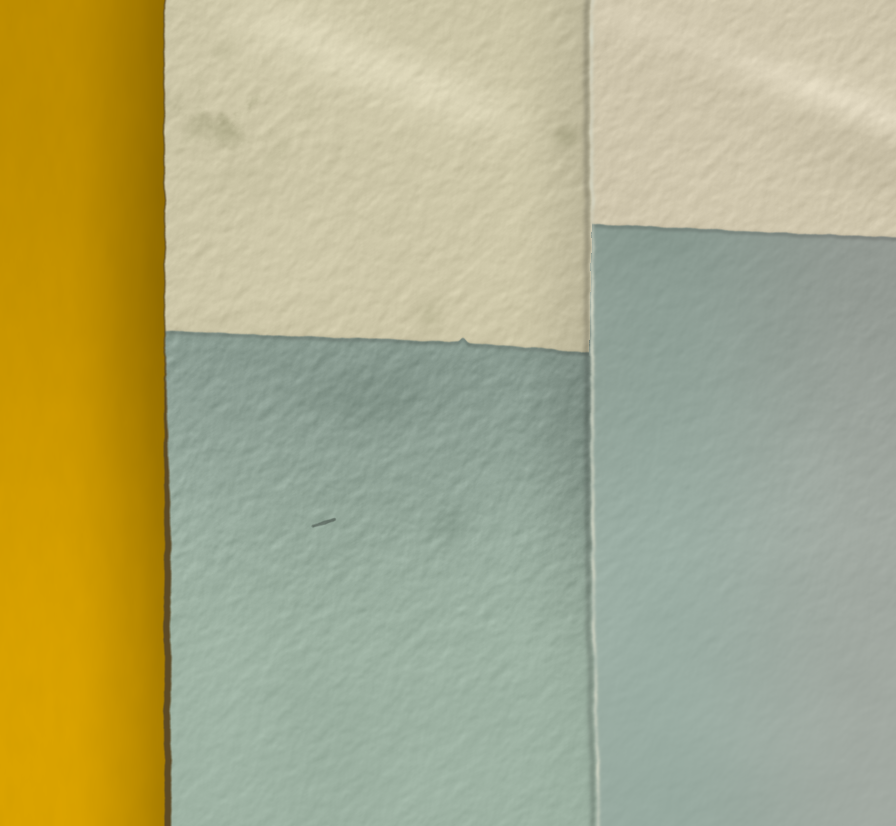
This texture is drawn by a Shadertoy shader. Its source:

```glsl
// Painted wall: an ochre strip beside two plaster panels, cream above grey-green.

float hash(vec2 p) {
    vec3 q = fract(vec3(p.xyx) * 0.1031);
    q += dot(q, q.yzx + 33.33);
    return fract((q.x + q.y) * q.z);
}

float noise(vec2 p) {
    vec2 i = floor(p), f = fract(p);
    f = f * f * (3.0 - 2.0 * f);
    return mix(mix(hash(i), hash(i + vec2(1, 0)), f.x),
               mix(hash(i + vec2(0, 1)), hash(i + vec2(1, 1)), f.x), f.y);
}

// Layered noise, centred on zero
float fbm(vec2 p) {
    float sum = 0.0, amp = 0.5;
    for (int i = 0; i < 5; i++) {
        sum += amp * (noise(p) - 0.5);
        p = mat2(1.6, 1.2, -1.2, 1.6) * p + 7.3;
        amp *= 0.5;
    }
    return sum;
}

float segment(vec2 p, vec2 a, vec2 b) {
    vec2 d = b - a;
    return length(p - a - d * clamp(dot(p - a, d) / dot(d, d), 0.0, 1.0));
}

// Soft round spot
float blob(vec2 p, vec2 centre, vec2 size) {
    vec2 d = (p - centre) / size;
    return exp(-dot(d, d));
}

// Plaster relief lit from the upper left
float relief(vec2 p) {
    vec2 q = vec2(p.x + p.y, p.y - p.x) * vec2(45.0, 75.0);
    return fbm(q) - fbm(q + vec2(0.1, 0.5));
}

vec3 ochre(vec2 p) {
    vec3 c = mix(vec3(0.85, 0.635, 0.0), vec3(0.745, 0.555, 0.0), smoothstep(0.1, 0.95, p.y));
    c *= 1.0 - 0.17 * smoothstep(0.07, 0.19, p.x) - 0.05 * smoothstep(0.15, 0.185, p.x);
    c *= 1.0 - 0.06 * blob(p, vec2(0.17, 0.62), vec2(0.06, 0.25));
    return c * (1.0 + 0.03 * fbm(p * vec2(90.0, 30.0)));
}

vec3 cream(vec2 p, float right) {
    vec3 c = mix(vec3(0.80, 0.775, 0.655), vec3(0.81, 0.775, 0.675), right);
    // Slanted bands of light with a faint shade below
    float slant = p.y + 0.41 * p.x;
    float leftBand = slant - 1.09;
    float rightBand = slant - 1.265;
    float lit = exp(-pow(leftBand / 0.035, 2.0)) * smoothstep(0.2, 0.34, p.x)
              * (1.0 - smoothstep(0.5, 0.64, p.x)) * (1.0 - right);
    lit += exp(-pow(rightBand / 0.022, 2.0)) * mix(0.45, 1.2, smoothstep(0.76, 0.96, p.x)) * right;
    c += lit * vec3(0.055, 0.055, 0.06);
    c -= 0.035 * right * exp(-pow((rightBand + 0.06) / 0.04, 2.0)) * smoothstep(0.75, 1.0, p.x);
    // Shade beside the panel edge, and stains
    c *= 1.0 - 0.07 * smoothstep(0.57, 0.66, p.x) * (1.0 - right);
    float stain = blob(p, vec2(0.27, 0.87), vec2(0.07, 0.06)) * smoothstep(-0.08, 0.25, fbm(p * 32.0));
    stain += 0.6 * blob(p, vec2(0.631, 0.835), vec2(0.014, 0.012));
    stain += 0.4 * blob(p, vec2(0.48, 0.618), vec2(0.014, 0.018));
    c -= stain * vec3(0.13, 0.12, 0.13);
    return c + 0.035 * fbm(p * 9.0) + 0.10 * relief(p);
}

vec3 green(vec2 p, float right) {
    vec3 left = mix(vec3(0.615, 0.695, 0.635), vec3(0.535, 0.605, 0.565), smoothstep(0.2, 0.6, p.y));
    left *= 1.0 - 0.10 * smoothstep(0.57, 0.66, p.x) * smoothstep(0.0, 0.5, p.y);
    left += 0.02 * blob(p, vec2(0.19, 0.42), vec2(0.05, 0.15));
    left -= 0.05 * blob(p, vec2(0.501, 0.364), vec2(0.018, 0.02));
    left -= 0.04 * blob(p, vec2(0.42, 0.52), vec2(0.07, 0.035));
    vec3 far = mix(vec3(0.60, 0.675, 0.635), vec3(0.635, 0.665, 0.635), smoothstep(0.72, 1.0, p.x));
    far *= 1.0 - 0.10 * smoothstep(0.3, 0.72, p.y);
    vec3 c = mix(left, far, right);
    float rough = mix(0.13, 0.05, right) * mix(0.55, 1.0, smoothstep(0.1, 0.4, p.y));
    return c + 0.045 * fbm(p * 8.0 + 3.0) + rough * relief(p + 2.0);
}

void mainImage(out vec4 fragColor, in vec2 fragCoord) {
    vec2 p = fragCoord / iResolution.xy;
    float aa = 1.2 / iResolution.y;
    float wobble = 0.004 * fbm(vec2(p.y * 50.0, 2.0));

    // Panel edges and the paint line, which steps up on the right
    float low = 1.0 - smoothstep(0.0, 0.55, p.y);
    float ochreEdge = 0.183 + wobble;
    float seam = 0.659 + 0.006 * low * low + wobble;
    float right = smoothstep(-aa, aa, p.x - seam);
    float lineLeft = 0.599 - 0.040 * (p.x - 0.186) - 0.047 * max(p.x - 0.51, 0.0);
    float lineRight = 0.729 - 0.050 * (p.x - 0.66);
    float paintLine = mix(lineLeft, lineRight, right) + 0.003 * fbm(vec2(p.x * 70.0, 5.0));
    paintLine += 0.005 * blob(p, vec2(0.517, 0.587), vec2(0.004, 0.03));
    float above = p.y - paintLine;
    vec3 c = mix(green(p, right), cream(p, right), smoothstep(-aa, aa, above));
    c *= 1.0 - 0.13 * exp(-pow((above + 0.002) / 0.003, 2.0));

    // Short scratch
    float scratch = segment(p, vec2(0.350, 0.363), vec2(0.373, 0.371)) + 0.002 * fbm(p * 130.0);
    c *= 1.0 - 0.32 * (1.0 - smoothstep(0.0005, 0.003, scratch));

    // Seam: dark on the left, chipped pale rim on the right
    float chips = 0.55 + 0.9 * fbm(vec2(p.y * 45.0, 9.0));
    c *= 1.0 - 0.16 * exp(-pow((p.x - seam + 0.004) / 0.004, 2.0));
    c = mix(c, vec3(0.83, 0.84, 0.77), clamp(chips, 0.0, 1.0) * exp(-pow((p.x - seam - 0.002) / 0.0025, 2.0)));

    // Brown gap that widens downward beside the ochre strip
    float gap = 0.001 + 0.006 * (1.0 - smoothstep(0.3, 0.62, p.y));
    c = mix(vec3(0.36, 0.29, 0.15), c, smoothstep(-aa, aa * 1.5, p.x - ochreEdge - gap));
    c = mix(ochre(p), c, smoothstep(-aa, aa, p.x - ochreEdge));
    fragColor = vec4(clamp(c, 0.0, 1.0), 1.0);
}
```
